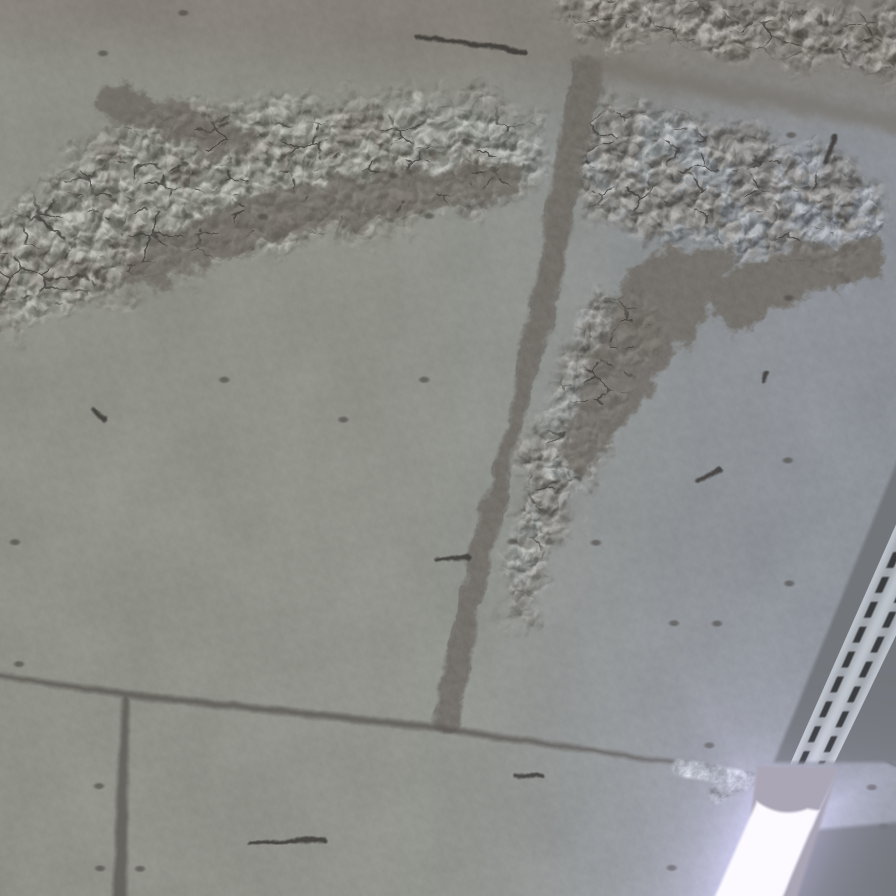
This texture is drawn by a WebGL 2 fragment shader. Its source:

```glsl
#version 300 es
precision highp float;
uniform vec2 u_resolution;
out vec4 fragColor;
const vec3 WARM = vec3(1.04, 1, .94), COOL = vec3(.97, 1, 1.04);

vec2 hash2(vec2 p) {
  return fract(sin(p * mat2(127.1, 311.7, 269.5, 183.3)) * 4375.85);
}
// Distances to the two nearest cell centres
vec2 cellular(vec2 p) {
  vec2 near = vec2(4);
  for (int i = 0; i < 9; i++) {
    vec2 g = floor(p) + vec2(i % 3, i / 3) - 1.;
    float d = length(g + hash2(g) - p);
    near = d < near.x ? vec2(d, near.x) : vec2(near.x, min(near.y, d));
  }
  return near;
}
// Layered sines, roughly -1 to 1
float waves(vec2 p) {
  float sum = 0., amp = .5;
  for (int i = 0; i < 5; i++) {
    p = mat2(.8, .6, -.6, .8) * p * 1.8 + vec2(1.7, 9.2);
    sum += amp * sin(p.x + 1.4 * sin(p.y)) * cos(p.y + sin(p.x * .7));
    amp *= .68;
  }
  return sum;
}
// Tapered strip, radii in z, negative inside
float strip(vec2 p, vec3 a, vec3 b) {
  vec3 ab = b - a;
  float t = clamp(dot(p - a.xy, ab.xy) / dot(ab.xy, ab.xy), 0., 1.);
  return length(p - a.xy - ab.xy * t) - a.z - ab.z * t;
}
float path(vec2 p, vec3 a, vec3 b, vec3 c) { return min(strip(p, a, b), strip(p, b, c)); }
float side(vec2 p, vec2 a, vec2 b) {
  vec2 e = normalize(b - a);
  return e.x * (p.y - a.y) - e.y * (p.x - a.x);
}
// Convex quad, clockwise corners
float quad(vec2 p, vec2 a, vec2 b, vec2 c, vec2 d) {
  return max(max(side(p, a, b), side(p, b, c)), max(side(p, c, d), side(p, d, a)));
}
float fill(float d, float soft) { return 1. - smoothstep(-soft, soft, d); }
float flakes(vec2 p) { return cellular(p * 43.).x + .5 * cellular(p * 97.).x; }

float roughArea(vec2 p) {
  float d = path(p, vec3(.02, .7, .06), vec3(.19, .79, .09), vec3(.55, .83, .055));
  d = min(d, path(p, vec3(.69, .63, .045), vec3(.61, .46, .03), vec3(.58, .32, .01)));
  d = min(d, strip(p, vec3(.7, .82, .07), vec3(.92, .76, .06)));
  return min(d, strip(p, vec3(.66, .99, .03), vec3(1, .95, .035)));
}
float stainArea(vec2 p) {
  float d = path(p, vec3(.16, .7, .025), vec3(.31, .765, .032), vec3(.56, .8, .018));
  d = min(d, path(p, vec3(.65, .5, .022), vec3(.74, .67, .05), vec3(.8, .71, .02)));
  d = min(d, path(p, vec3(.82, .665, .03), vec3(.9, .7, .03), vec3(.96, .71, .025)));
  return min(d, strip(p, vec3(.13, .885, .022), vec3(.27, .84, .016)));
}
// Gouges: centre and half length vector
float gouges(vec2 p) {
  vec4 marks[8] = vec4[8](vec4(.11, .537, .006, -.005), vec4(.79, .468, .011, .006),
    vec4(.853, .58, .001, .004), vec4(.32, .061, .04, .002), vec4(.505, .377, .018, 0),
    vec4(.927, .832, .004, .013), vec4(.59, .135, .015, -.001), vec4(.525, .951, .06, -.008));
  float d = 1.;
  for (int i = 0; i < 8; i++)
    d = min(d, strip(p, vec3(marks[i].xy - marks[i].zw, .002), vec3(marks[i].xy + marks[i].zw, .003)));
  return d;
}

vec3 concrete(vec2 p) {
  vec2 q = p + .006 * vec2(waves(p * 28.), waves(p.yx * 31.));
  float grain = waves(p * 120.), blotch = waves(p * 24.);
  vec3 col = .56 * mix(vec3(1, 1.01, .955), COOL, smoothstep(.4, .95, p.x));
  col = mix(col, .49 * WARM, .75 * smoothstep(.9, 1., p.y + .08 * p.x));
  col += .018 * waves(p * 9.) + .014 * grain;
  // Flaking plaster and damp stains
  float rough = fill(roughArea(q) + .022 * blotch, .02);
  float stain = fill(stainArea(q) + .012 * waves(p * 35.), .006);
  col = mix(col, .46 * WARM, .6 * rough * smoothstep(-.15, .25, waves(p * 17.)));
  col = mix(col, .42 * WARM + .02 * grain, .85 * stain);
  col += (flakes(q) - flakes(q + vec2(.002, -.004))) * rough * (.5 - .35 * stain);
  vec2 c = cellular(q * vec2(27, 42));
  col = mix(col, .24 * WARM, .75 * rough * fill(c.y - c.x - .06, .04) * smoothstep(.05, .4, blotch));
  // Slab joints and ledge
  vec3 bend = vec3(.573, .52, .009), fork = vec3(.14, .225, .004), meet = vec3(.49, .187, .004);
  float wide = min(path(q, vec3(.655, .92, .017), vec3(.61, .675, .014), bend),
                   path(q, bend, vec3(.535, .375, .012), vec3(.497, .195, .014)));
  col = mix(col, .41 * WARM + .025 * grain, .85 * fill(wide, .004));
  col = mix(col, .3 * WARM, .6 * fill(abs(wide), .003) * smoothstep(-.1, .3, blotch));
  vec2 r = mix(p, q, .3);
  float thin = min(path(r, vec3(0, .245, .003), fork, meet),
                   path(r, vec3(.134, 0, .008), fork, fork + vec3(.001, 0, 0)));
  thin = min(thin, strip(r, meet, vec3(.78, .145, .002)));
  col = mix(col, .33 * WARM, .75 * fill(thin, .004));
  col = mix(col, .44 * WARM, .6 * fill(strip(q, vec3(.67, .925, .01), vec3(1, .865, .012)), .01));
  // Scattered pits
  vec2 rnd = hash2(floor(p * 22.)), pit = fract(p * 22.) - .3 - .4 * rnd.yx;
  col = mix(col, .29 * WARM, .65 * step(.92, rnd.x) * fill(length(pit * vec2(.6, 1)) - .07, .04));
  return mix(col, .22 * WARM, .85 * fill(gouges(mix(p, q, .5)), .002));
}

vec3 fixtures(vec3 col, vec2 p, float soft) {
  // Dark fittings
  float corner = side(p, vec2(.92, .075), vec2(1, .082));
  col = mix(col, .44 * COOL, .9 * fill(max(corner, .88 - p.x), .004));
  float disc = length((p - vec2(1.015, .205)) * vec2(1, .8)) - .05;
  col = mix(mix(col, .53 * COOL, fill(disc, soft)), .35 * COOL, fill(abs(disc), .004));
  // Slotted rail and shaded flank
  float h = p.y - .15, above = smoothstep(-.005, .003, h);
  float left = .883 + h * .442, right = .932 + h * .483, s = (p.x - left) / (right - left);
  col = mix(col, .46 * COOL, above * fill(.864 + h * .41 - p.x, .004));
  float slot = fill(abs(abs(s - .48) - .23) - .07, .03);
  slot *= fill(abs(fract(p.y * 36. + step(.48, s) * .4) - .5) - .32, .06);
  vec3 metal = mix(.7 + .06 * cos(s * 12.6), .23, slot) * COOL;
  col = mix(col, metal, above * fill(max(left - p.x, p.x - right), soft));
  // Bracket
  float bracket = path(p, vec3(.76, .143, .01), vec3(.835, .13, .009), vec3(.8, .113, .01));
  col = mix(col, (.68 + .2 * waves(p * 55.)) * COOL, .9 * fill(bracket, .003));
  // Lamp glow, casing, cap and tube
  vec2 tip = vec2(.914, .095), foot = vec2(.861, -.03);
  float tube = quad(p, vec2(.785, -.03), vec2(.846, .108), tip, foot), x = p.x - .88;
  col += vec3(.19, .17, .25) * exp(-22. * max(tube, 0.));
  float shell = min(quad(p, foot, tip, vec2(.932, .13), vec2(.88, -.03)),
                    quad(p, vec2(.838, .09), vec2(.845, .145), vec2(.935, .143), tip));
  col = mix(col, vec3(.67, .65, .71), fill(shell, .003));
  return mix(col, vec3(.99, .98, 1), fill(max(tube, p.y - .093 - 10. * x * x), .002 + soft));
}

void main() {
  vec2 p = gl_FragCoord.xy / u_resolution;
  float soft = .75 / min(u_resolution.x, u_resolution.y);
  vec3 col = concrete(p) + vec3(.08, .085, .12) * exp(-5. * length(p - vec2(.86, .04)));
  fragColor = vec4(clamp(fixtures(col, p, soft), 0., 1.), 1);
}
```
